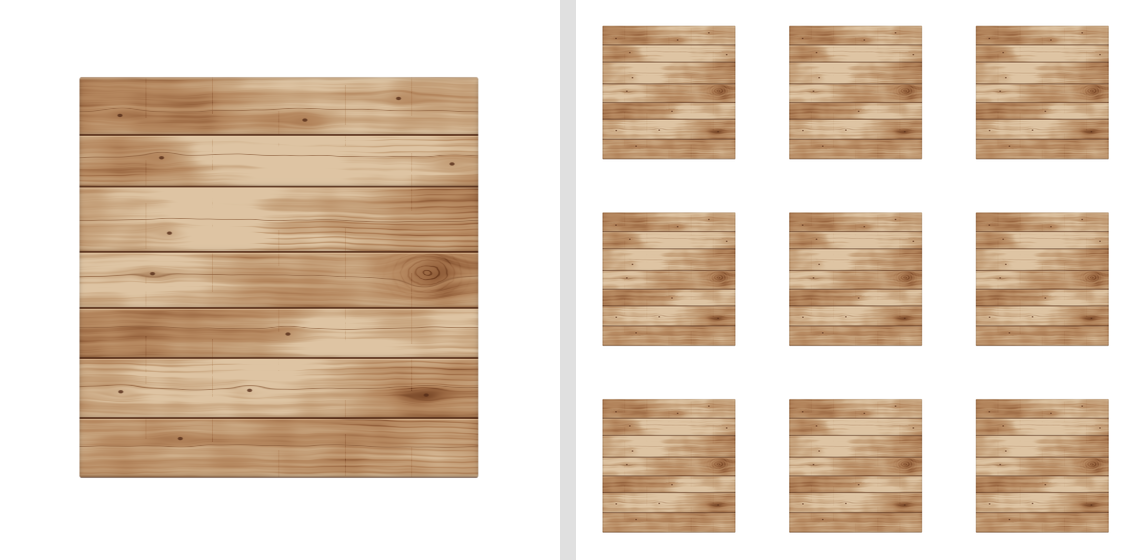
Left: one tile. Right: repeated 3 by 3.
Write a Shadertoy shader that draws this texture.

```glsl
const vec3 BACKGROUND = vec3(1.0);
const vec3 UMBER = vec3(0.44, 0.25, 0.13);
const vec3 BROWN = vec3(0.61, 0.41, 0.26);
const vec3 TAN   = vec3(0.71, 0.53, 0.37);
const vec3 HONEY = vec3(0.78, 0.64, 0.49);
const vec3 CREAM = vec3(0.87, 0.77, 0.64);
const vec3 SEAM_COLOR = vec3(0.33, 0.17, 0.09);

const vec2 PANEL_MIN = vec2(0.142, 0.147);
const vec2 PANEL_MAX = vec2(0.854, 0.862);
const float CORNER = 0.004;
const int PLANKS = 7;
const float PLANK_EDGES[8] = float[8](0.0, 0.149, 0.299, 0.424, 0.564, 0.727, 0.856, 1.0);
const float SEAM_WIDTH = 0.0027;
const float SCRATCH_WIDTH = 0.0011;
const float SCRATCH_COLUMNS = 6.0;
const int KNOT_CELLS = 3;
const float KNOT_CHANCE = 0.36;
const vec2 KNOT_SIZE = vec2(0.0058, 0.0038);
const int BURL_PLANK = 3;
const vec2 BURL_CENTER = vec2(0.762, 0.512);
const vec2 BURL_SIZE = vec2(0.052, 0.036);
const float PATCH_CONTRAST = 0.35;
const float FIBRE_CONTRAST = 0.17;
const float GROWTH_CONTRAST = 0.3;
const float TAU = 6.2832;

float hash(vec2 p) {
    return fract(sin(dot(p, vec2(12.99, 78.23))) * 4375.85);
}

// Layered sines, roughly -1 to 1
float waves(vec2 p, float seed) {
    float sum = 0.0, amp = 0.5;
    for (int i = 0; i < 4; i++) {
        sum += amp * sin(p.x + seed + 1.7 * sin(p.y + seed * 1.3));
        p = mat2(1.6, 1.2, -1.2, 1.6) * p + 2.3;
        amp *= 0.55;
    }
    return sum;
}

// Soft-edged line of a given width, d is the distance to its middle
float line(float d, float width, float px) {
    return 1.0 - smoothstep(width * 0.5 - px * 0.5, width * 0.5 + px * 0.7, abs(d));
}

float falloff(vec2 d) {
    return exp(-min(dot(d, d), 60.0));
}

vec3 woodRamp(float t) {
    vec3 c = mix(UMBER, BROWN, smoothstep(0.0, 0.2, t));
    c = mix(c, TAN, smoothstep(0.15, 0.4, t));
    c = mix(c, HONEY, smoothstep(0.35, 0.65, t));
    return mix(c, CREAM, smoothstep(0.58, 0.88, t));
}

vec3 plankColor(vec2 p, vec2 q, int plank, float px) {
    vec2 size = PANEL_MAX - PANEL_MIN;
    float id = float(plank), seed = id * 4.7 + 1.0;
    float low = PLANK_EDGES[plank], high = PLANK_EDGES[plank + 1];
    float along = (q.y - low) / (high - low);

    // Knots push the grain aside and stain the wood
    float bend = 0.0, stain = 0.0, core = 0.0;
    for (int k = 0; k < KNOT_CELLS; k++) {
        vec2 key = vec2(id + 1.0, float(k) + 3.0);
        if (hash(key) > KNOT_CHANCE) continue;
        vec2 spot = vec2((float(k) + mix(0.15, 0.85, hash(key + 7.0))) / float(KNOT_CELLS),
                         mix(low, high, mix(0.25, 0.75, hash(key + 13.0))));
        vec2 d = p - PANEL_MIN - spot * size;
        bend += d.y * falloff(d / (KNOT_SIZE * vec2(6.0, 3.5)));
        stain += 0.15 * falloff(d / (KNOT_SIZE * vec2(9.0, 4.0)));
        core = max(core, 1.0 - smoothstep(0.4, 1.1, length(d / KNOT_SIZE)));
    }
    if (plank == BURL_PLANK) {
        vec2 d = (p - BURL_CENTER) / BURL_SIZE;
        float burl = falloff(d);
        bend += (p.y - BURL_CENTER.y) * burl * 1.2;
        stain += 0.3 * falloff(d * vec2(0.6, 0.7));
        float ring = length(d) + 0.1 * waves(d * 2.0, seed);
        stain += 0.15 * burl * pow(0.5 + 0.5 * sin(ring * 22.0), 5.0);
    }

    // Broad patches, fine fibres and dark growth lines
    float v = p.y - bend + 0.004 * waves(vec2(p.x * 9.0, p.y * 10.0), seed);
    float patches = waves(vec2(p.x * 6.0, p.y * 7.0), seed);
    float fibres = waves(vec2(p.x * 4.0, v * 150.0), seed);
    float phase = v * 620.0 + 4.0 * waves(vec2(p.x * 3.0, v * 11.0), seed + 2.0);
    float growth = pow(0.5 + 0.5 * sin(phase), 4.0);
    growth *= smoothstep(-0.5, 0.6, waves(vec2(p.x * 3.0, p.y * 16.0), seed + 5.0));
    growth *= 0.6 + 0.4 * cos(TAU * (id - 0.6) / 3.8);
    float tone = 0.62 + PATCH_CONTRAST * patches + FIBRE_CONTRAST * fibres;
    tone -= GROWTH_CONTRAST * growth + stain;

    // Paler in the middle, darker toward both ends and the lowest plank
    float side = 2.0 * q.x - 1.0;
    tone += 0.05 * (1.0 - 3.0 * side * side) - 0.06 * cos(TAU * id / float(PLANKS));

    // Upright scratches between the lengths of board
    float column = floor(q.x * SCRATCH_COLUMNS + 0.5);
    float scratch = line((q.x - column / SCRATCH_COLUMNS) * size.x, SCRATCH_WIDTH, px);
    float start = hash(vec2(column, id + 9.0)) * 1.2 - 0.4;
    scratch *= step(start, along) * step(along, start + 0.7);
    scratch *= step(0.5, column) * step(column, SCRATCH_COLUMNS - 0.5);
    vec3 color = woodRamp(tone - 0.13 * scratch);

    // Fine crack along the middle of some planks
    float middle = PANEL_MIN.y + mix(low, high, mix(0.4, 0.6, hash(vec2(id, 21.0)))) * size.y;
    float crack = line(v - middle, SCRATCH_WIDTH, px) * step(0.4, hash(vec2(id, 31.0)));
    color = mix(color, BROWN * 0.9, 0.65 * crack);
    color = mix(color, SEAM_COLOR, 0.8 * core);

    // Seams with a lit upper edge and a shaded lower edge
    float top = max(high - q.y, 0.0) * size.y, bottom = max(q.y - low, 0.0) * size.y;
    color = mix(color, CREAM * 1.08, 0.45 * line(top - SEAM_WIDTH, SEAM_WIDTH * 0.6, px));
    color *= 1.0 - 0.2 * exp(-bottom / 0.003);
    float seam = max(line(bottom, SEAM_WIDTH, px),
                     plank < PLANKS - 1 ? line(top, SEAM_WIDTH, px) : 0.0);
    return mix(color, SEAM_COLOR, 0.85 * seam);
}

void mainImage(out vec4 fragColor, in vec2 fragCoord) {
    vec2 p = fragCoord / iResolution.xy;
    float px = 1.0 / iResolution.y;
    vec2 q = clamp((p - PANEL_MIN) / (PANEL_MAX - PANEL_MIN), 0.0, 1.0);
    int plank = 0;
    for (int i = 1; i < PLANKS; i++) if (q.y > PLANK_EDGES[i]) plank = i;

    // Rounded panel with softly darkened sides, on a plain margin
    vec2 box = abs(p - 0.5 * (PANEL_MIN + PANEL_MAX)) - 0.5 * (PANEL_MAX - PANEL_MIN) + CORNER;
    float edge = length(max(box, 0.0)) + min(max(box.x, box.y), 0.0) - CORNER;
    vec3 wood = plankColor(p, q, plank, px) * (1.0 - 0.15 * exp(min(edge, 0.0) / 0.003));
    fragColor = vec4(mix(wood, BACKGROUND, smoothstep(-px, px, edge)), 1.0);
}
```
